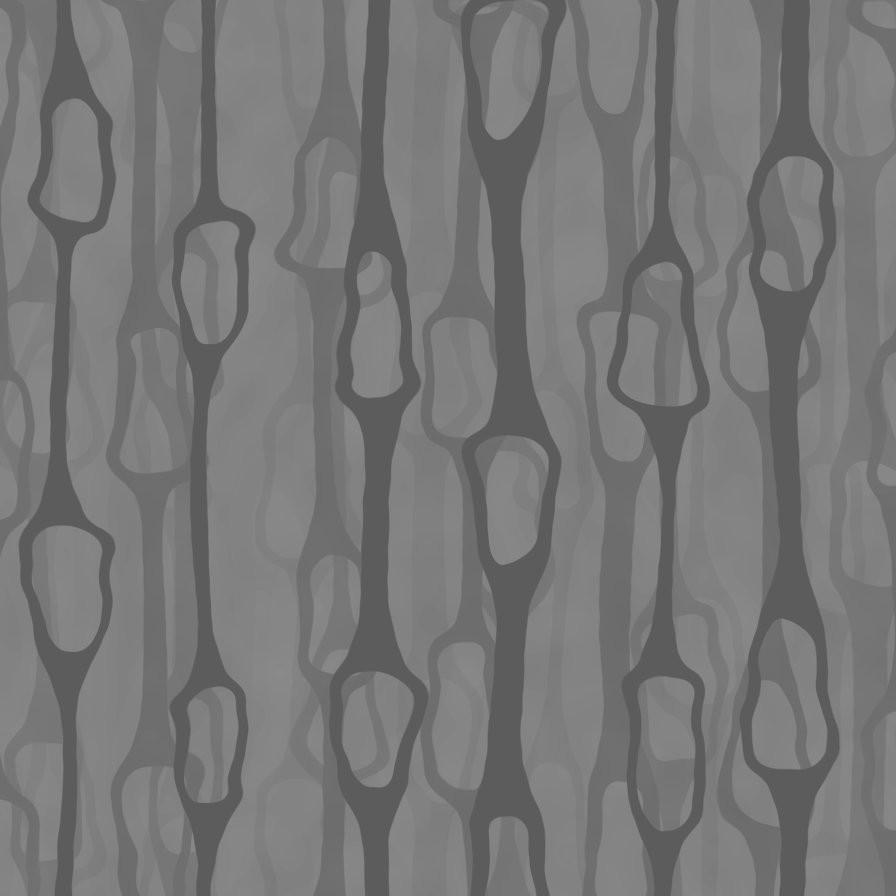
This pattern is drawn by a three.js fragment shader. Its source:

```glsl
// Layered grey vertical strands that swell around rounded openings, over a faintly mottled ground.
varying vec2 vUv;

const float EDGE = 0.0011;
const float FRONT_TONE = 0.36;
const float MIDDLE_TONE = 0.432;
const float REAR_TONE = 0.463;
const float HAZE_TONE = 0.493;
const float GROUND_TONE = 0.514;

float hash(vec2 p) {
  vec3 q = fract(vec3(p.xyx) * 0.1031);
  q += dot(q, q.yzx + 33.33);
  return fract((q.x + q.y) * q.z);
}

vec2 gradient(vec2 cell) {
  float angle = 6.28318 * hash(cell + 40.0);
  return vec2(cos(angle), sin(angle));
}

float gradientNoise(vec2 p) {
  vec2 i = floor(p);
  vec2 f = fract(p);
  vec2 u = f * f * f * (f * (f * 6.0 - 15.0) + 10.0);
  vec2 e = vec2(1.0, 0.0);
  float low = mix(dot(gradient(i), f), dot(gradient(i + e), f - e), u.x);
  float high = mix(dot(gradient(i + e.yx), f - e.yx), dot(gradient(i + 1.0), f - 1.0), u.x);
  return mix(low, high, u.y);
}

float roundedBox(vec2 p, vec2 halfSize, float radius) {
  vec2 q = abs(p) - halfSize + radius;
  return length(max(q, 0.0)) + min(max(q.x, q.y), 0.0) - radius;
}

float smoothMin(float a, float b, float k) {
  float h = max(k - abs(a - b), 0.0) / k;
  return min(a, b) - h * h * k * 0.25;
}

// Signed distance to one strand, with its openings cut out
float strandDistance(vec2 p, float column, float spacing, float period, float seed) {
  vec2 key = vec2(column + 20.0, seed);
  float lane = column * 7.3 + seed;
  p.x -= spacing * (column + 0.5 + 0.3 * (hash(key) - 0.5));
  p.x -= 0.022 * gradientNoise(vec2(lane, p.y * 3.0));
  p.x -= 0.002 * gradientNoise(vec2(lane + 3.7, p.y * 42.0));

  float thin = 0.008 + 0.011 * pow(hash(key + 5.0), 3.0);
  thin += 0.004 * gradientNoise(vec2(lane + 1.9, p.y * 6.0));
  float width = thin;
  float opening = 1.0;
  float y = p.y / period + hash(key + 9.0);

  for (int j = -1; j <= 1; j++) {
    float cell = floor(y) + float(j);
    vec2 k = vec2(column * 17.0 + cell + 300.0, seed);
    vec2 halfSize = mix(vec2(0.024, 0.062), vec2(0.037, 0.088), vec2(hash(k), hash(k + 2.0)));
    vec2 q = vec2(p.x, (y - cell - 0.5 - 0.2 * (hash(k + 4.0) - 0.5)) * period);

    // Tapering tails above and below the opening
    float tail = mix(0.06, 0.14, hash(k + vec2(6.0, step(0.0, q.y))));
    float taper = 1.0 - smoothstep(halfSize.y - 0.02, halfSize.y + tail, abs(q.y));
    width = max(width, thin + 0.72 * halfSize.x * taper * taper);

    // Bent, pinched and slightly tear-shaped opening
    q.x += 0.014 * (hash(k + 8.0) - 0.5);
    q.x /= 1.0 + 0.35 * (hash(k + 11.0) - 0.5) * clamp(q.y / halfSize.y, -1.0, 1.0) * 2.0;
    q += 0.016 * vec2(gradientNoise(q * 16.0 + k * 3.1), gradientNoise(q * 14.0 + k * 5.3));
    opening = min(opening, roundedBox(q, halfSize, halfSize.x * 0.85));
  }

  float body = smoothMin(abs(p.x) - width, opening - 0.0125, 0.012);
  return max(body, -opening);
}

// Coverage of a whole row of strands
float strandLayer(vec2 p, float spacing, float period, float seed) {
  float nearest = 1.0;
  float home = floor(p.x / spacing);
  for (int i = -1; i <= 1; i++) {
    nearest = min(nearest, strandDistance(p, home + float(i), spacing, period, seed));
  }
  return 1.0 - smoothstep(-EDGE, EDGE, nearest);
}

// Turns a smooth value into flat steps with narrow ramps
float terrace(float v) {
  return floor(v) + smoothstep(0.9, 1.0, fract(v));
}

float mottle(vec2 p) {
  float broad = terrace(4.0 * gradientNoise(p * vec2(11.0, 5.0) + 3.0) + 0.5);
  float small = terrace(4.0 * gradientNoise(p * vec2(24.0, 18.0) + 17.0) + 0.5);
  return 0.006 * broad + 0.0045 * small;
}

void main() {
  vec2 p = vUv;
  float patches = mottle(p);
  float tone = GROUND_TONE + patches;

  // Strands from far to near, with contrast growing toward the front
  tone = mix(tone, HAZE_TONE + patches, strandLayer(p + vec2(0.03, 0.1), 0.145, 0.44, 61.0));
  tone = mix(tone, REAR_TONE + 0.7 * patches, strandLayer(p + vec2(0.07, 0.3), 0.185, 0.47, 43.0));
  tone = mix(tone, MIDDLE_TONE + 0.6 * patches, strandLayer(p + vec2(0.085, 0.2), 0.172, 0.46, 27.0));
  tone = mix(tone, FRONT_TONE, strandLayer(p + vec2(0.012, 0.0), 0.1667, 0.48, 11.0));

  gl_FragColor = vec4(vec3(tone), 1.0);
}
```
